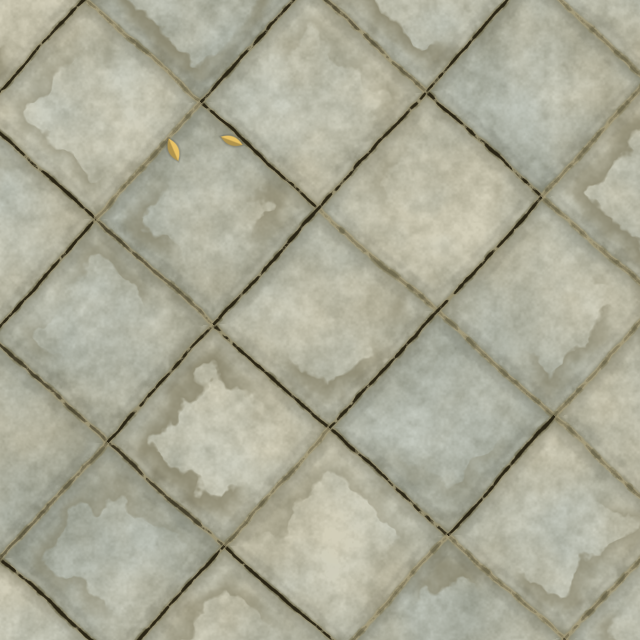
Give the GLSL for this texture, as a Shadertoy shader.

```glsl
// Weathered concrete paving slabs laid on the diagonal, with open and sand-filled joints and two fallen leaves.

// Layout, in canvas units
const vec2 CORNER = vec2(0.517, 0.329);      // one slab corner
const vec2 STEP_A = vec2(0.1836, -0.1641);   // slab side running down right
const vec2 STEP_B = vec2(-0.1654, -0.1823);  // slab side running down left
const float SIDE = 0.246;
const float WOBBLE = 0.007;
const float GAP_HALF = 0.0021;
const float SAND_HALF = 0.0042;
const float RIM = 0.021;
const float STAIN_REACH = 0.046;
const float CORNER_ROUND = 0.05;
const float SEED = 17.0;

// Colours
const vec3 LIGHT = vec3(0.79, 0.79, 0.73);
const vec3 SHADE = vec3(0.61, 0.61, 0.54);
const vec3 STAIN = vec3(0.51, 0.49, 0.39);
const vec3 GRIME = vec3(0.39, 0.38, 0.27);
const vec3 SAND = vec3(0.67, 0.63, 0.49);
const vec3 GAP = vec3(0.15, 0.13, 0.07);
const vec3 WARM = vec3(1.02, 1.0, 0.965);
const vec3 COOL = vec3(0.965, 0.99, 1.015);
const vec3 LEAF = vec3(0.80, 0.67, 0.35);

float hash(vec2 p) {
    vec3 q = fract(p.xyx * 0.1031);
    q += dot(q, q.yzx + 33.33);
    return fract((q.x + q.y) * q.z);
}

float noise(vec2 p) {
    vec2 i = floor(p), f = fract(p);
    f *= f * (3.0 - 2.0 * f);
    return mix(mix(hash(i), hash(i + vec2(1, 0)), f.x),
               mix(hash(i + vec2(0, 1)), hash(i + vec2(1, 1)), f.x), f.y);
}

float fbm(vec2 p) {
    float sum = 0.0, amp = 0.533;
    for (int i = 0; i < 4; i++) {
        sum += amp * noise(p);
        p = mat2(1.6, 1.2, -1.2, 1.6) * p + 11.7;
        amp *= 0.5;
    }
    return sum;
}

// Full inside the half width, fading over one pixel
float cover(float dist, float halfWidth, float px) {
    return 1.0 - smoothstep(halfWidth - px, halfWidth + px, dist);
}

// One joint: a sandy seam, split by a dark gap where it has opened
vec3 drawJoint(vec3 col, float dist, vec2 id, float bias, vec2 p, float px) {
    float rough = fbm(p * 75.0 + id * 3.1);
    float open = smoothstep(0.42, 0.62, 0.55 * hash(id + SEED) + bias);
    vec3 seam = mix(SAND, GRIME, 0.55 * smoothstep(0.45, 0.7, rough) + 0.25 * open);
    col = mix(col, seam, 0.8 * cover(dist, SAND_HALF * (0.5 + rough), 1.3 * px));
    float crack = cover(dist, GAP_HALF * (0.4 + 1.2 * rough), 0.8 * px);
    float worn = smoothstep(0.22, 0.42, rough);
    return mix(col, GAP, crack * mix(0.22 * worn, 0.95 * worn, open));
}

vec3 drawLeaf(vec3 col, vec2 p, vec2 size, float angle, float px) {
    float c = cos(angle), s = sin(angle);
    p = mat2(c, -s, s, c) * p;
    float dist = abs(p.y) - size.y * (1.0 - p.x * p.x / (size.x * size.x));
    vec3 tint = LEAF * mix(0.86, 1.14, smoothstep(-px, px, p.y));
    col *= 1.0 - 0.2 * cover(dist, 0.002, 2.0 * px);
    return mix(col, tint, cover(dist, 0.0, px));
}

void mainImage(out vec4 fragColor, in vec2 fragCoord) {
    float px = 1.0 / iResolution.y;
    vec2 p = fragCoord * px;

    // Slab grid with slightly uneven sides
    vec2 warp = vec2(noise(p * 9.0), noise(p * 9.0 + 40.0)) - 0.5;
    warp += 0.3 * (vec2(noise(p * 55.0), noise(p * 55.0 + 70.0)) - 0.5);
    vec2 uv = inverse(mat2(STEP_A, STEP_B)) * (p + WOBBLE * warp - CORNER);
    vec2 tile = floor(uv), local = uv - tile - 0.5;
    vec2 line = floor(uv + 0.5);
    vec2 dist = abs(uv - line) * SIDE;
    float edge = min(dist.x, dist.y);
    vec2 box = abs(local) * SIDE - 0.5 * SIDE + CORNER_ROUND;
    float inset = CORNER_ROUND - length(max(box, 0.0)) - min(max(box.x, box.y), 0.0);

    // Concrete: broad mottling, fine grain and a tone for each slab
    float tone = hash(tile + SEED * 2.0);
    vec2 q = p + 7.0 * vec2(tone, hash(tile + SEED * 3.0));
    float mottle = fbm(q * 13.0), grain = fbm(q * 62.0), speck = noise(q * 240.0);
    float level = 0.52 + 0.75 * (mottle - 0.5) + 0.75 * (grain - 0.5) + 0.2 * (speck - 0.5);
    level += 0.42 * (tone - 0.5) + 0.18 * smoothstep(0.02, 0.085, inset);
    vec3 col = mix(SHADE, LIGHT, clamp(level, -0.2, 1.1));
    col *= mix(COOL, WARM, clamp(0.5 + 0.6 * (tone - 0.5) + 1.6 * (fbm(q * 8.0 + 5.0) - 0.5), 0.0, 1.0));

    // Ragged damp marks around the slab, darkest along their inner front
    float front = inset + 0.065 * (fbm(q * 24.0) - 0.5);
    float patchy = smoothstep(0.40, 0.66, noise(q * 8.0 + 20.0)) * (0.35 + 0.65 * hash(tile + SEED * 4.0));
    float damp = (1.0 - smoothstep(STAIN_REACH - 0.004, STAIN_REACH + 0.004, front))
               * smoothstep(0.0, STAIN_REACH, front);
    col = mix(col, STAIN, 0.75 * damp * patchy);

    // Bevelled rim: duller shoulder, pale worn lower edges, dirt by the joints
    col *= 1.0 - 0.055 * (1.0 - smoothstep(RIM - 0.004, RIM + 0.004, edge + 0.008 * (grain - 0.5)));
    float lower = smoothstep(-0.05, 0.05, dist.x < dist.y ? local.x : local.y);
    float lip = smoothstep(0.004, 0.008, edge) * (1.0 - smoothstep(0.009, 0.016, edge));
    col += 0.07 * lip * (lower - 0.35) * smoothstep(0.3, 0.6, grain);
    col = mix(col, GRIME, (0.3 + 0.4 * mottle) * exp(-edge / 0.007));
    col = mix(col, GRIME, 0.6 * exp(-length(dist) / 0.008));

    // Joints: those rising to the right open more; the left side is more worn
    float wear = 0.22 * (0.5 - p.x);
    col = drawJoint(col, dist.y, vec2(tile.x, line.y) + 50.0, 0.19 + 1.6 * wear, p, px);
    col = drawJoint(col, dist.x, vec2(line.x, tile.y), 0.33 + wear, p, px);

    // Fallen leaves
    col = drawLeaf(col, p - vec2(0.271, 0.766), vec2(0.019, 0.008), -1.17, px);
    col = drawLeaf(col, p - vec2(0.362, 0.780), vec2(0.018, 0.007), -0.36, px);
    fragColor = vec4(clamp(col, 0.0, 1.0), 1.0);
}
```
